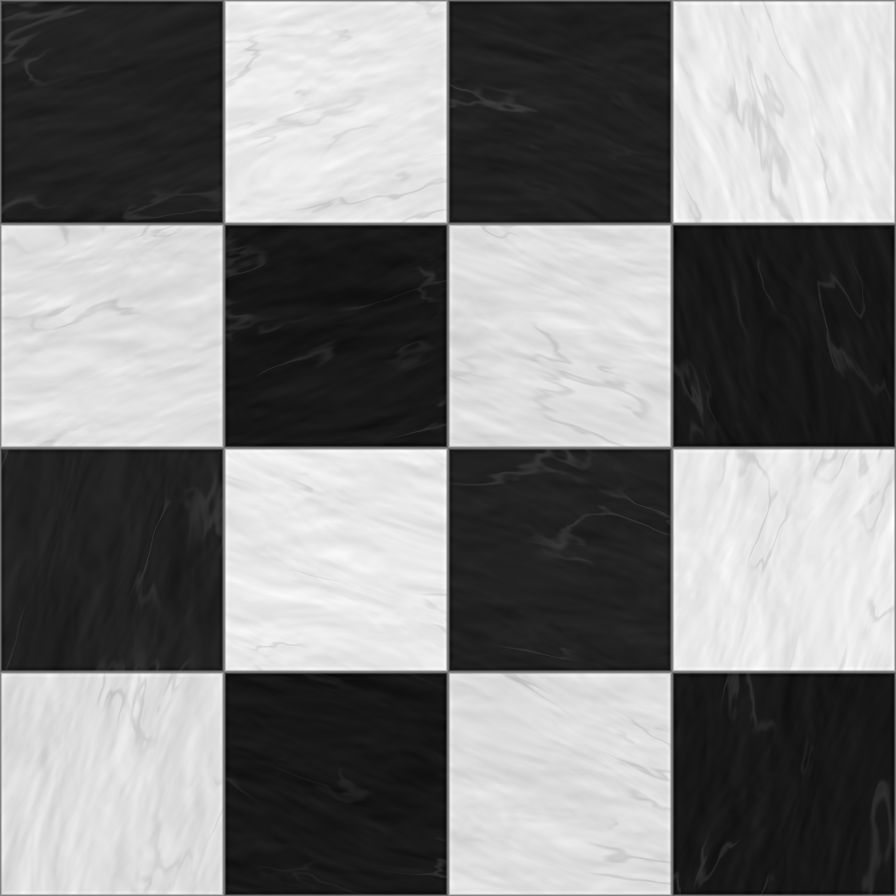
A Shadertoy shader for this pattern:

```glsl
// Checkerboard of black and white slate tiles with slanted grain and fine seams.
#define TILES 4.0
#define BLACK_TONE 0.09
#define WHITE_TONE 0.87
#define ROW_LIFT 0.04
#define SEAM_GREY 0.47
#define SEAM_WIDTH 0.0030
#define RIM_WIDTH 0.0075
#define GRAIN_ANGLE 0.30
#define GRAIN_SCALE vec2(4.0, 12.0)
#define RELIEF 0.16
#define CREASE 0.08

float hash(vec2 p) {
    vec3 q = fract(p.xyx * 0.1031);
    q += dot(q, q.yzx + 33.33);
    return fract((q.x + q.y) * q.z);
}

float noise(vec2 p) {
    vec2 cell = floor(p), f = fract(p);
    f = f * f * f * (f * (f * 6.0 - 15.0) + 10.0);
    return mix(mix(hash(cell), hash(cell + vec2(1, 0)), f.x),
               mix(hash(cell + vec2(0, 1)), hash(cell + vec2(1, 1)), f.x), f.y);
}

float fbm(vec2 p) {
    float sum = 0.0, amp = 0.5;
    for (int i = 0; i < 4; i++) {
        sum += amp * noise(p);
        p = p * 1.93 + 17.7;
        amp *= 0.5;
    }
    return sum / 0.9375;
}

// Turns tile coordinates so that x runs along the grain of that tile.
vec2 grainSpace(vec2 p, vec2 id) {
    bool lower = id.y < 1.5;
    bool steep = id.x > 2.5 || (lower && id.x < 0.5);
    bool rising = lower ? steep : id.x < 1.5;
    if (!rising) p.x = -p.x;
    if (steep) p = p.yx;
    float c = cos(GRAIN_ANGLE), s = sin(GRAIN_ANGLE);
    return vec2(c * p.x + s * p.y, c * p.y - s * p.x);
}

// Thin broken lines along the level sets of a noise field.
float creases(vec2 p) {
    float line = 1.0 - smoothstep(0.0, 0.055, abs(fbm(p * vec2(0.6, 0.65)) - 0.5));
    return line * smoothstep(0.46, 0.78, noise(p * vec2(0.7, 0.4) + 41.3));
}

void mainImage(out vec4 fragColor, in vec2 fragCoord) {
    vec2 uv = fragCoord / iResolution.xy;
    vec2 grid = uv * TILES;
    vec2 id = mod(floor(grid), TILES);
    vec2 local = fract(grid) - 0.5;

    // Tile tone: alternate rows are slightly lighter.
    float white = mod(id.x + id.y, 2.0);
    white = 1.0 - white;
    float tone = mix(BLACK_TONE, WHITE_TONE, white) + ROW_LIFT * mod(id.y, 2.0);
    float side = white * 2.0 - 1.0;

    // Slate surface: warped ridges lit across the grain, then creases.
    vec2 p = grainSpace(local, id) * GRAIN_SCALE;
    p += 60.0 * vec2(hash(id + 3.1), hash(id + 8.7)) + 20.0;
    p += 1.1 * (vec2(noise(p * 0.45), noise(p * 0.45 + 9.2)) - 0.5);
    float slope = fbm(p + vec2(0.08, 0.28)) - fbm(p);
    float mottle = fbm(p * vec2(0.35, 0.2) + 5.0) - 0.5;
    float strength = mix(0.55, 1.0, white);
    float shade = tone + strength * (RELIEF * slope + 0.05 * mottle);
    shade -= side * CREASE * creases(p);

    // Crisp rim and soft grey seam.
    vec2 toEdge = (0.5 - abs(local)) / TILES;
    float d = min(toEdge.x, toEdge.y);
    float soft = max(SEAM_WIDTH, 1.0 / iResolution.y);
    shade += side * 0.035 * (1.0 - smoothstep(SEAM_WIDTH, RIM_WIDTH, d));
    shade = mix(SEAM_GREY, shade, smoothstep(0.0, soft, d));

    fragColor = vec4(vec3(clamp(shade, 0.0, 1.0)), 1.0);
}
```
